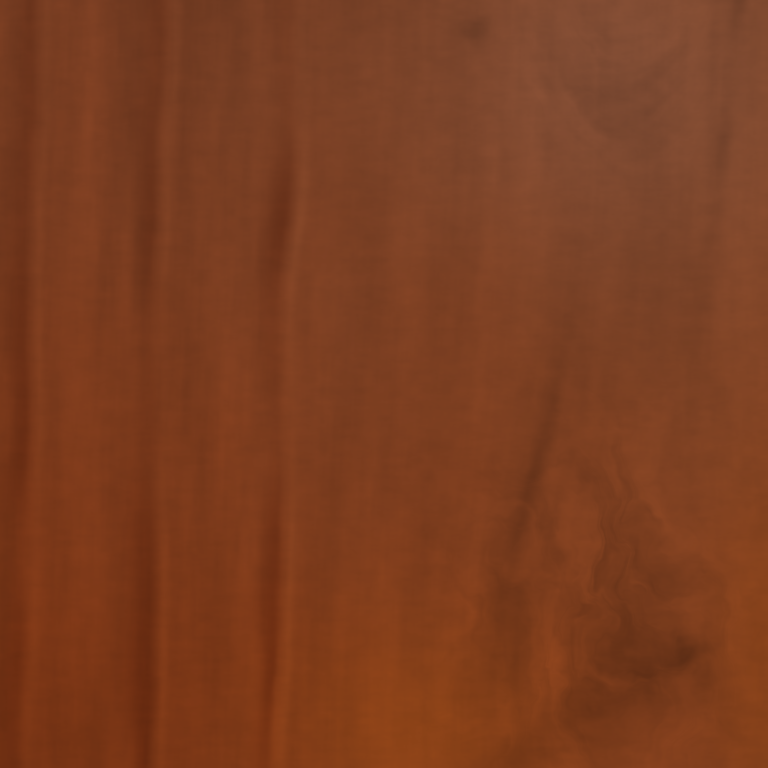
A WebGL 2 fragment shader for this texture:

```glsl
#version 300 es
precision highp float;

uniform vec2 u_resolution;
out vec4 fragColor;

// Varnish and wood colours
const vec3 UPPER_LEFT = vec3(0.465, 0.235, 0.130);
const vec3 UPPER_RIGHT = vec3(0.490, 0.275, 0.170);
const vec3 LOWER_LEFT = vec3(0.480, 0.208, 0.082);
const vec3 LOWER_RIGHT = vec3(0.505, 0.245, 0.115);
const vec3 SHEEN = vec3(0.525, 0.325, 0.235);
const vec3 AMBER = vec3(0.565, 0.270, 0.085);
const vec3 STREAK_TINT = vec3(0.78, 0.68, 0.60);

// Grain layout
const float LEAN = 0.028;
const float STREAK_START = 0.018;
const float STREAK_SPACING = 0.165;
const int STREAK_COUNT = 3;
const float GRAIN_DEPTH = 0.17;
const float MOTTLE_DEPTH = 0.065;
const vec2 KNOT = vec2(0.885, 0.135);
const vec2 ARCH = vec2(0.815, 0.835);

float hash(ivec2 cell) {
    uvec2 q = uvec2(cell) * uvec2(1597u, 3821u);
    uint h = (q.x ^ (q.y << 7)) * 74093u;
    h = (h ^ (h >> 15)) * 48271u;
    h = (h ^ (h >> 13)) * 69621u;
    return float((h ^ (h >> 16)) & 65535u) / 65535.0;
}

float noise(vec2 p) {
    ivec2 c = ivec2(floor(p));
    vec2 f = fract(p);
    f = f * f * (3.0 - 2.0 * f);
    float low = mix(hash(c), hash(c + ivec2(1, 0)), f.x);
    float high = mix(hash(c + ivec2(0, 1)), hash(c + ivec2(1, 1)), f.x);
    return mix(low, high, f.y);
}

// Fractal noise centred on zero
float fbm(vec2 p) {
    float sum = 0.0, amp = 0.5;
    for (int i = 0; i < 4; i++) {
        sum += amp * (noise(p) - 0.5);
        p = p * 2.03 + 17.3;
        amp *= 0.5;
    }
    return sum;
}

float blob(vec2 p, vec2 centre, vec2 radius) {
    vec2 d = (p - centre) / radius;
    return exp(-dot(d, d));
}

// Broad colour drift of the board
vec3 baseColor(vec2 p) {
    vec2 q = smoothstep(0.0, 1.0, p + 0.2 * fbm(p * 3.0));
    vec3 color = mix(mix(LOWER_LEFT, LOWER_RIGHT, q.x), mix(UPPER_LEFT, UPPER_RIGHT, q.x), q.y);
    color = mix(color, SHEEN, 0.55 * blob(p, vec2(0.80, 0.90), vec2(0.22, 0.24)));
    float amber = blob(p, vec2(0.54, 0.04), vec2(0.18, 0.15)) + 0.7 * blob(p, vec2(1.0, 0.12), vec2(0.07, 0.25));
    return mix(color, AMBER, 0.65 * min(amber, 1.0));
}

// Broken growth lines with a soft left shoulder and a pale right rim
float streaks(float x, float y) {
    float dark = 0.0;
    for (int i = 0; i < STREAK_COUNT; i++) {
        float id = float(i);
        float d = x - STREAK_START - STREAK_SPACING * id - 0.025 * fbm(vec2(id * 7.0, y * 5.0));
        float strength = 0.15 + 0.85 * noise(vec2(id * 5.0 + 2.0, y * 7.0));
        float width = (d < 0.0 ? 0.018 : 0.009) * (0.7 + 0.8 * noise(vec2(id + 30.0, y * 9.0)));
        dark += strength * exp(-d * d / (width * width));
        dark -= 0.35 * strength * blob(vec2(d, 0.0), vec2(0.022, 0.0), vec2(0.007));
    }
    return dark;
}

// Shadow, core and pale curls around the knot
float knotTone(vec2 p) {
    vec2 q = p + 0.10 * vec2(fbm(p * 12.0), fbm(p * 12.0 + 40.0));
    vec2 axis = KNOT - vec2(0.69, 0.02);
    vec2 d = q - KNOT + axis * clamp(dot(KNOT - q, axis) / dot(axis, axis), 0.0, 1.0);
    float dark = 0.11 * blob(d, vec2(0.0), vec2(0.035)) + 0.10 * blob(q, vec2(0.81, 0.19), vec2(0.06, 0.11));
    dark += 0.13 * blob(q, KNOT + vec2(0.0, 0.006), vec2(0.028, 0.012));
    float curls = fbm(vec2(q.x * 30.0 + q.y * 9.0, q.y * 13.0) + 4.0 * fbm(q * 9.0));
    return 0.42 * curls * blob(p, vec2(0.78, 0.20), vec2(0.17, 0.22)) - dark;
}

// Nested arches where the growth rings surface
float archTone(vec2 p) {
    vec2 d = p - ARCH + vec2(0.05, 0.03) * fbm(p * 14.0);
    float level = d.y - 0.13 * (sqrt(1.0 + 190.0 * d.x * d.x) - 1.0);
    float rings = fbm(vec2(level * 24.0, 4.0 + d.x * 5.0));
    return 0.26 * rings * blob(p, ARCH + vec2(0.0, 0.08), vec2(0.11, 0.13));
}

void main() {
    vec2 p = gl_FragCoord.xy / u_resolution;

    // Grain coordinate leans and parts around the knot
    float x = p.x - LEAN * p.y + 0.012 * fbm(vec2(p.x * 4.0, p.y * 2.5));
    x -= 0.5 * (p.x - KNOT.x) * blob(p, KNOT, vec2(0.23, 0.30));
    float grain = fbm(vec2(x * 14.0, p.y * 1.8)) + 0.7 * fbm(vec2(x * 42.0, p.y * 4.5 + 9.0));
    float mottle = fbm(p * vec2(50.0, 55.0)) + 0.7 * fbm(p * vec2(38.0, 130.0) + 30.0);
    float tone = GRAIN_DEPTH * mix(1.25, 0.75, smoothstep(0.2, 0.6, p.x)) * grain;
    tone += MOTTLE_DEPTH * mottle + knotTone(p) + archTone(p);

    // Fainter broken lines on the right, and a small smudge near the top
    float curve = p.x - mix(0.635, 0.735, smoothstep(0.05, 0.62, p.y)) - 0.02 * fbm(p * 9.0);
    float faint = blob(vec2(curve, p.y), vec2(0.0, 0.36), vec2(0.013, 0.22));
    float edge = p.x - 0.885 - 0.085 * p.y * p.y - 0.03 * fbm(vec2(3.0, p.y * 14.0));
    faint += 1.6 * exp(-pow(edge / 0.011, 2.0)) * smoothstep(0.45, 1.0, p.y) * noise(vec2(8.0, p.y * 16.0));
    tone -= 0.10 * faint + 0.06 * blob(p, vec2(0.89, 0.56), vec2(0.06, 0.20));
    tone -= 0.12 * blob(p + 0.03 * fbm(p * 30.0), vec2(0.622, 0.963), vec2(0.017, 0.022));

    vec3 color = baseColor(p) * (1.0 + tone);
    color *= mix(vec3(1.0), STREAK_TINT, 0.8 * min(streaks(x, p.y), 1.0));
    fragColor = vec4(clamp(color, 0.0, 1.0), 1.0);
}
```
